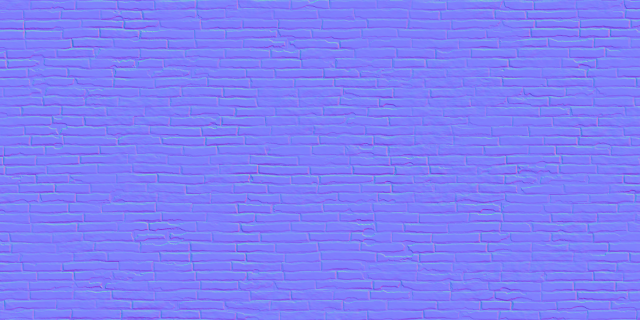
Give the GLSL for this texture map, as a Shadertoy shader.

```glsl
// Tangent-space normal map of a worn brick wall with uneven courses and chipped edges.
#define ROWS 33.0          // courses over the canvas height
#define BRICKS 15.0        // mean bricks per course
#define LENGTH_JITTER 0.4  // spread of brick lengths
#define JOINT 0.045        // half width of a joint, in courses
#define BEVEL 0.14         // width of the worn brick edge
#define JOINT_DEPTH 0.034
#define WAVE 0.24          // sag of the courses
#define ROUGHNESS 0.022
#define TILT 0.022         // random lean of each brick
#define CHIPPING 0.24
#define STEP 0.04          // slope sampling distance, in courses
#define SOFTENING 0.3      // shortening of steep normals by unresolved grain

float hash(vec2 p) {
    vec3 q = fract(p.xyx * vec3(0.1031, 0.1030, 0.0973));
    q += dot(q, q.yzx + 33.33);
    return fract((q.x + q.y) * q.z);
}

float noise(vec2 p) {
    vec2 i = floor(p), f = fract(p);
    f = f * f * (3.0 - 2.0 * f);
    return mix(mix(hash(i), hash(i + vec2(1, 0)), f.x),
               mix(hash(i + vec2(0, 1)), hash(i + vec2(1, 1)), f.x), f.y);
}

float fbm(vec2 p) {
    float sum = 0.0, amp = 0.5;
    for (int i = 0; i < 3; i++) {
        sum += amp * (noise(p) - 0.5);
        p = p * 2.1 + 17.3;
        amp *= 0.5;
    }
    return sum;
}

float roundBox(vec2 p, vec2 halfSize, float radius) {
    vec2 q = abs(p) - halfSize + radius;
    return length(max(q, 0.0)) + min(max(q.x, q.y), 0.0) - radius;
}

// Left end of brick i in a course, in mean brick lengths
float brickEnd(float i, float row) {
    return i + LENGTH_JITTER * hash(vec2(i + 40.0, row + 7.0));
}

// Wall relief; p is measured in course heights
float wallHeight(vec2 p, float brickLength) {
    vec2 q = p;
    q.y += WAVE * (noise(p * vec2(0.2, 0.31) + 5.0) - 0.5);
    q += 0.13 * (vec2(noise(p * 1.1 + 31.0), noise(p * vec2(0.9, 1.3) + 73.0)) - 0.5);

    // Find the brick
    float row = floor(q.y);
    float shift = 0.5 * mod(row, 2.0) + 0.6 * hash(vec2(row + 3.0, 11.0));
    float u = q.x / brickLength + shift;
    float i = floor(u);
    if (u < brickEnd(i, row)) i -= 1.0;
    float left = brickEnd(i, row), right = brickEnd(i + 1.0, row);
    vec2 local = vec2((u - 0.5 * (left + right)) * brickLength, fract(q.y) - 0.5);
    vec2 id = vec2(i + 60.0, row + 20.0);

    // Worn outline, with a joint of varying depth
    vec2 halfSize = vec2(0.5 * (right - left) * brickLength, 0.5) - JOINT;
    halfSize.y -= 0.04 * hash(id + 9.0);
    float inside = -roundBox(local, halfSize, 0.14);
    inside += 0.16 * fbm(p * 2.3 + 50.0);
    float wear = noise(p * vec2(0.5, 0.9) + 90.0) + 0.5 * fbm(p * vec2(1.7, 2.4) + 95.0);
    inside -= CHIPPING * smoothstep(0.72, 0.98, wear);
    float fill = noise(p * vec2(0.4, 0.6) + 120.0);
    float depth = JOINT_DEPTH * mix(0.35, 2.1, fill * fill + 0.2 * hash(id));
    float relief = depth * (smoothstep(-JOINT, BEVEL, inside) - 1.0);

    // Lean and surface grain, rougher in patches
    vec2 lean = TILT * (vec2(hash(id + 2.0), hash(id + 5.0)) - 0.5) * vec2(0.6, 2.0);
    float patchy = smoothstep(0.4, 0.85, noise(p * vec2(0.22, 0.4) + 150.0));
    float grain = ROUGHNESS * mix(0.8, 3.2, patchy) * fbm(p * vec2(1.1, 1.9) + 200.0);
    return relief + dot(lean, local) + grain;
}

vec3 wallNormal(vec2 p, float brickLength) {
    vec2 e = vec2(STEP, 0.0);
    vec2 slope = vec2(wallHeight(p + e.xy, brickLength) - wallHeight(p - e.xy, brickLength),
                      wallHeight(p + e.yx, brickLength) - wallHeight(p - e.yx, brickLength));
    slope /= 2.0 * STEP;
    vec3 normal = normalize(vec3(-slope, 1.0));
    normal.z *= 0.99 - SOFTENING * min(length(slope), 0.6);
    return normal;
}

void mainImage(out vec4 fragColor, in vec2 fragCoord) {
    float brickLength = ROWS * iResolution.x / (iResolution.y * BRICKS);
    vec3 normal = vec3(0.0);

    // Four samples per pixel smooth the thin joints
    for (int k = 0; k < 4; k++) {
        vec2 offset = 0.5 * vec2(k % 2, k / 2) - 0.25;
        normal += wallNormal((fragCoord + offset) / iResolution.y * ROWS, brickLength);
    }
    fragColor = vec4(0.5 + 0.125 * normal, 1.0);
}
```
